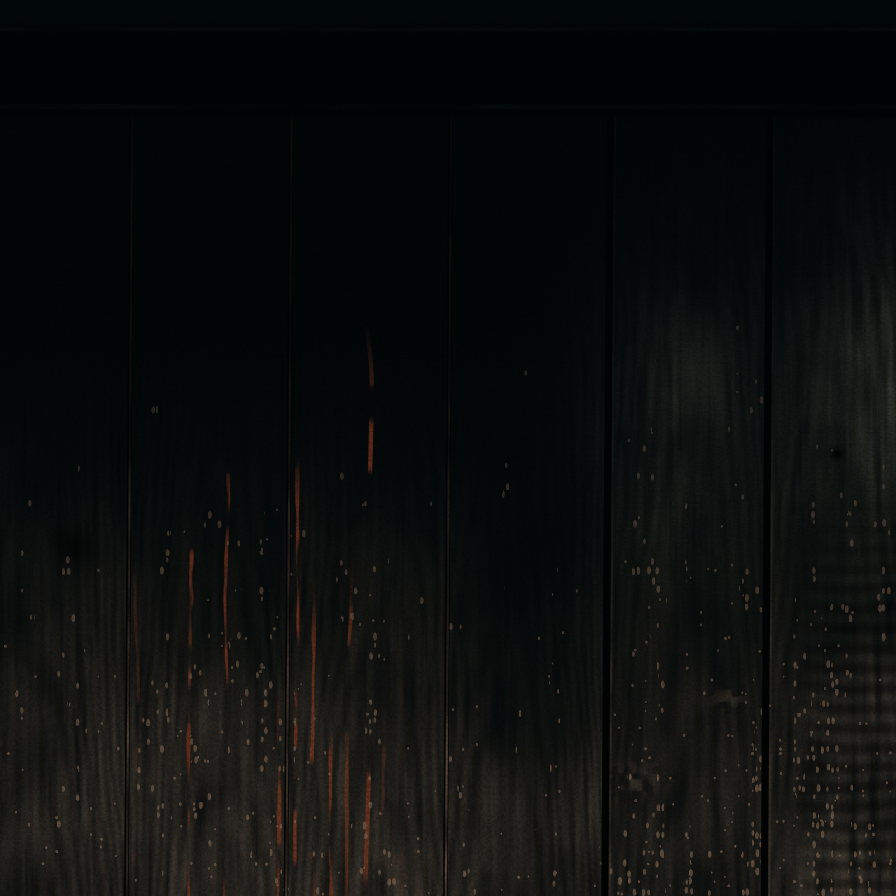
This texture is drawn by a three.js fragment shader. Its source:

```glsl
varying vec2 vUv;

const float PLANK_WIDTH = 0.178;
const float RAIL_BOTTOM = 0.868;
const vec3 SHADOW = vec3(0.004, 0.020, 0.024);
const vec3 BROWN = vec3(0.145, 0.117, 0.093);
const vec3 GREY_SHEEN = vec3(0.135, 0.130, 0.108);
const vec3 RUST = vec3(0.43, 0.19, 0.11);
const vec3 BARE_WOOD = vec3(0.48, 0.38, 0.30);

float hash(vec2 p) {
  return fract(sin(dot(p, vec2(127.1, 311.7))) * 43758.5453);
}

float noise(vec2 p) {
  vec2 i = floor(p), f = fract(p);
  f = f * f * (3.0 - 2.0 * f);
  return mix(mix(hash(i), hash(i + vec2(1.0, 0.0)), f.x),
             mix(hash(i + vec2(0.0, 1.0)), hash(i + vec2(1.0, 1.0)), f.x), f.y);
}

float fbm(vec2 p) {
  float sum = 0.0, amp = 0.5;
  for (int i = 0; i < 4; i++) {
    sum += amp * noise(p);
    p = p * 2.03 + 17.0;
    amp *= 0.5;
  }
  return sum;
}

float line(float d, float halfWidth) {
  return 1.0 - smoothstep(halfWidth, halfWidth + 0.0016, abs(d));
}

float blob(vec2 p, vec2 center, vec2 size) {
  vec2 q = (p - center) / size;
  return exp(-dot(q, q));
}

// Arched growth rings blended with fine vertical fibres
float woodGrain(vec2 p, float across, float id) {
  float center = 0.3 + 0.4 * hash(vec2(id, 3.0));
  float bend = across - center + 0.12 * (noise(vec2(id * 9.0, p.y * 5.0)) - 0.5);
  float warp = 0.35 * fbm(vec2(across * 5.0 + id * 7.0, p.y * 7.0));
  float rings = 0.5 + 0.5 * sin(30.0 * (1.2 * p.y + 4.0 * bend * bend + warp));
  float fibres = fbm(vec2(p.x * 150.0, p.y * 9.0 + id * 13.0));
  return 0.28 * rings + 1.05 * fibres;
}

// Broken, wavering streaks, at most one per column of a plank
float peelStreaks(vec2 p, float across, float id, float columns) {
  float column = floor(across * columns);
  float pick = hash(vec2(column, id + 4.0));
  float wander = 0.3 * (noise(vec2(pick * 90.0, p.y * 9.0)) - 0.5);
  float d = (fract(across * columns) - 0.5 - wander) * PLANK_WIDTH / columns;
  float torn = noise(vec2(p.x * 170.0, p.y * 45.0));
  float gaps = smoothstep(0.38, 0.6, noise(vec2(pick * 50.0, p.y * 16.0)) * 0.6 + torn * 0.4);
  float top = 0.22 + 0.3 * hash(vec2(pick, id));
  float fade = 1.0 - smoothstep(top - 0.1, top, p.y);
  return line(d, 0.0018 * torn) * gaps * fade * step(0.42, pick);
}

// Tiny upright flakes, one candidate per cell
float chips(vec2 p, vec2 cells, float density) {
  vec2 id = floor(p * cells);
  vec2 center = 0.3 + 0.4 * vec2(hash(id + 5.0), hash(id + 9.0));
  float radius = 0.12 + 0.2 * hash(id + 21.0);
  float d = length(fract(p * cells) - center);
  return (1.0 - smoothstep(radius, radius + 0.22, d)) * step(1.0 - density, hash(id));
}

vec3 rail(vec2 p) {
  float dust = noise(p * vec2(18.0, 160.0));
  vec3 color = mix(vec3(0.001, 0.011, 0.014), vec3(0.005, 0.026, 0.034), smoothstep(0.955, 0.985, p.y));
  color += vec3(0.012, 0.025, 0.028) * line(p.y - 0.967, 0.001) * dust;
  color += vec3(0.012, 0.022, 0.023) * line(p.y - 0.881, 0.002) * dust;
  return color + 0.16 * chips(p, vec2(120.0), 0.0015);
}

vec3 planks(vec2 p) {
  float along = (p.x - 0.141 - 0.007 * p.y) / PLANK_WIDTH;
  float id = floor(along) + 1.0;
  float across = fract(along);
  float low = 1.0 - smoothstep(0.0, 0.68, p.y);
  float grain = woodGrain(p, across, id);
  float mottling = fbm(p * vec2(14.0, 10.0) + id * 5.0);

  // Light fades upward, with a sheen on the right
  float shaded = blob(p, vec2(0.59, 0.36), vec2(0.09, 0.27));
  float sheen = blob(p, vec2(0.99, 0.58), vec2(0.10, 0.16))
              + 0.65 * blob(p, vec2(0.76, 0.54), vec2(0.09, 0.15));
  float tone = 0.8 + 0.4 * hash(vec2(id, 8.0));
  float brown = pow(low, 1.25) * tone * (1.0 - 0.72 * shaded) * (0.45 + mottling);
  vec3 color = SHADOW + (BROWN * brown + GREY_SHEEN * sheen * (0.4 + mottling)) * (0.25 + grain);

  // Saw ripples and knots
  float ripple = sin(p.y * 285.0 + 2.0 * noise(p * 18.0));
  float sawn = smoothstep(0.88, 0.93, p.x) * (1.0 - smoothstep(0.3, 0.46, p.y));
  color *= 1.0 + 0.25 * ripple * sawn;
  color *= 1.0 - 0.65 * blob(p, vec2(0.082, 0.388), vec2(0.020, 0.022));
  color *= 1.0 - 0.85 * blob(p, vec2(0.934, 0.493), vec2(0.007));

  // Peeling paint and flakes
  float rusty = exp(-pow(abs(p.x - 0.29) / 0.14, 4.0));
  color = mix(color, RUST, 0.8 * rusty * peelStreaks(p, across, id, 9.0));
  float split = line(p.x - 0.409 - 0.018 * (noise(vec2(2.0, p.y * 7.0)) - 0.5), 0.0016);
  float splitWear = smoothstep(0.48, 0.68, noise(vec2(4.0, p.y * 20.0)));
  color = mix(color, RUST, 0.75 * split * splitWear * (1.0 - smoothstep(0.5, 0.66, p.y)));
  float worn = low * (0.35 + smoothstep(0.64, 0.72, p.x) + 0.5 * rusty);
  float cluster = smoothstep(0.45, 0.8, noise(vec2(p.x * 65.0, p.y * 5.0)));
  float flakes = chips(p, vec2(190.0, 95.0), 0.24 * worn * cluster) + chips(p, vec2(260.0, 210.0), 0.025 * worn);
  color = mix(color, BARE_WOOD, min(flakes, 1.0) * (0.25 + 0.4 * low));
  float scuff = blob(p, vec2(0.71, 0.13), vec2(0.03, 0.018)) + blob(p, vec2(0.813, 0.22), vec2(0.016, 0.012));
  color += 0.22 * BARE_WOOD * scuff * smoothstep(0.4, 0.75, noise(p * 150.0));

  // Narrow seams on the left, wide gaps on the right
  float seam = floor(along + 0.5);
  float d = (along - seam) * PLANK_WIDTH;
  float wide = step(2.5, seam);
  color = mix(color, vec3(0.0, 0.007, 0.009), 0.95 * line(d, mix(0.0018, 0.0032, wide)));
  float edgeWear = 0.25 + 0.75 * noise(vec2(seam * 7.0, p.y * 28.0));
  float edge = line(d - mix(0.0005, 0.0055, wide), 0.0004) * edgeWear;
  return mix(color, BARE_WOOD, edge * (0.12 + 0.65 * low) * mix(1.0, 0.45, wide));
}

void main() {
  vec3 color = mix(planks(vUv), rail(vUv), smoothstep(RAIL_BOTTOM - 0.003, RAIL_BOTTOM + 0.003, vUv.y));
  color *= 0.9 + 0.2 * hash(floor(vUv * 512.0));
  gl_FragColor = vec4(color, 1.0);
}
```
